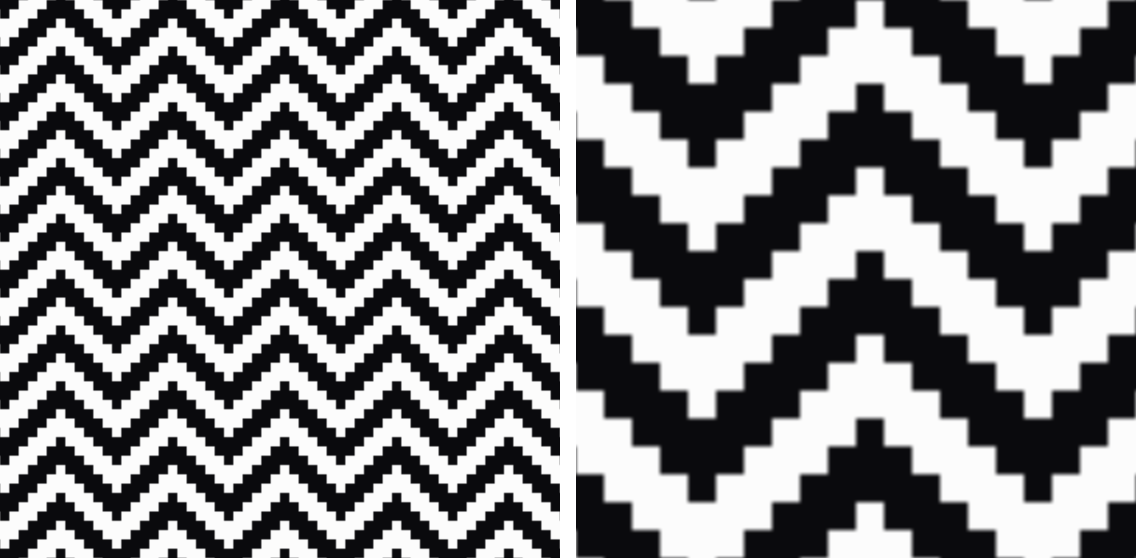
Left: the whole. Right: its middle third, enlarged.
This pattern is drawn by a WebGL 1 fragment shader. Its source:

```glsl
precision highp float;

uniform vec2 u_resolution;

// 1.0 where a grid cell belongs to a dark stepped chevron:
// 12 columns per zigzag, 3 dark and 3 light rows per band
float darkCell(vec2 cell) {
  float stepsFromPeak = abs(mod(cell.x + 0.5, 12.0) - 6.5);
  float bandRow = mod(cell.y + stepsFromPeak + 2.5, 6.0);
  return 1.0 - step(3.0, bandRow);
}

void main() {
  // 60 x 60 cells: 5 zigzags across, 10 bands down
  vec2 grid = gl_FragCoord.xy / u_resolution * 60.0 - 0.5;
  vec2 cell = floor(grid);

  // Soft cell borders, never thinner than one pixel
  vec2 softness = clamp(30.0 / u_resolution, 0.13, 0.5);
  vec2 blend = smoothstep(0.5 - softness, 0.5 + softness, fract(grid));

  // Blend the four nearest cells
  float lower = mix(darkCell(cell), darkCell(cell + vec2(1.0, 0.0)), blend.x);
  float upper = mix(darkCell(cell + vec2(0.0, 1.0)), darkCell(cell + 1.0), blend.x);
  float ink = mix(lower, upper, blend.y);

  vec3 paperColor = vec3(0.99);
  vec3 inkColor = vec3(0.04, 0.04, 0.05);
  gl_FragColor = vec4(mix(paperColor, inkColor, ink), 1.0);
}
```
